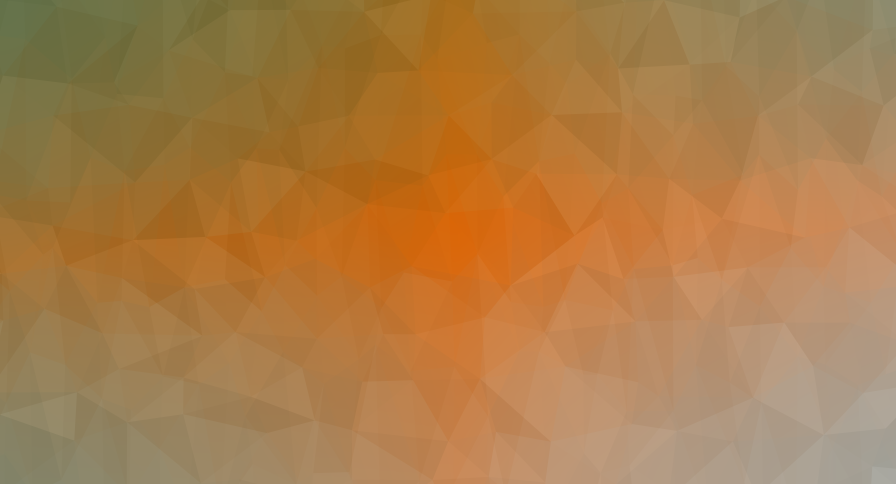
Write a WebGL 2 fragment shader that draws this background.

```glsl
#version 300 es
precision highp float;

uniform vec2 u_resolution;
out vec4 fragColor;

// Colour field: rows from top to bottom, left / centre / right
const vec3 TOP_LEFT = vec3(0.39, 0.445, 0.29);
const vec3 TOP_MID = vec3(0.66, 0.43, 0.11);
const vec3 TOP_RIGHT = vec3(0.53, 0.54, 0.43);
const vec3 BAND_LEFT = vec3(0.65, 0.43, 0.17);
const vec3 BAND_MID = vec3(0.86, 0.39, 0.01);
const vec3 BAND_RIGHT = vec3(0.79, 0.54, 0.36);
const vec3 LOW_LEFT = vec3(0.52, 0.54, 0.45);
const vec3 LOW_MID = vec3(0.78, 0.53, 0.34);
const vec3 LOW_RIGHT = vec3(0.65, 0.65, 0.62);

const vec2 GLOW_CENTER = vec2(0.51, 0.515);
const float BAND_TILT = 0.08;
const vec2 FALLOFF = vec2(0.53, 0.58);
const float CORE_SOFTNESS = 0.10;

// Facets
const float ASPECT = 1.855;
const vec2 LARGE_CELL = vec2(0.128, 0.108);
const vec2 SLIM_CELL = vec2(0.066, 0.215);
const float JITTER = 0.72;
const float FLATNESS = 0.65;
const float SHADE = 0.068;
const float SLIM_MIX = 0.34;

vec3 hash3(vec2 p) {
    vec3 q = fract(p.xyx * vec3(0.1031, 0.1030, 0.0973));
    q += dot(q, q.yxz + 33.33);
    return fract((q.xxy + q.yzz) * q.zyx);
}

// Distance from the core, rounded near zero, eased to 0..1
vec2 easedDistance(vec2 d) {
    vec2 soft = sqrt(d * d + CORE_SOFTNESS * CORE_SOFTNESS) - CORE_SOFTNESS;
    return pow(clamp(soft / (1.0 - CORE_SOFTNESS), 0.0, 1.0), FALLOFF);
}

vec3 colorField(vec2 p) {
    vec2 uv = p / vec2(ASPECT, 1.0);
    vec2 d = (uv - GLOW_CENTER) * 2.0;
    d.y -= BAND_TILT * d.x;
    vec2 t = easedDistance(d);
    bool left = d.x < 0.0;
    vec3 band = mix(BAND_MID, left ? BAND_LEFT : BAND_RIGHT, t.x);
    vec3 top = mix(TOP_MID, left ? TOP_LEFT : TOP_RIGHT, t.x);
    vec3 low = mix(LOW_MID, left ? LOW_LEFT : LOW_RIGHT, t.x);
    return mix(band, d.y > 0.0 ? top : low, t.y);
}

float cross2(vec2 a, vec2 b) {
    return a.x * b.y - a.y * b.x;
}

float edgeDistance(vec2 p, vec2 a, vec2 b) {
    vec2 e = b - a;
    return cross2(e, p - a) / max(length(e), 1e-5);
}

float triangleCoverage(vec2 p, vec2 a, vec2 b, vec2 c, float pixel) {
    float facing = sign(cross2(b - a, c - a));
    float ab = facing * edgeDistance(p, a, b);
    float bc = facing * edgeDistance(p, b, c);
    float ca = facing * edgeDistance(p, c, a);
    return clamp(min(ab, min(bc, ca)) / pixel + 0.5, 0.0, 1.0);
}

vec2 meshVertex(vec2 id, vec2 cell, float seed) {
    return (id + (hash3(id + seed).xy - 0.5) * JITTER) * cell;
}

// Jittered grid, each quad split along its shorter diagonal
vec3 facetLayer(vec2 p, vec2 cell, float seed, float pixel) {
    vec2 base = floor(p / cell);
    vec4 sum = vec4(0.0);
    for (int y = -1; y <= 1; y++) {
        for (int x = -1; x <= 1; x++) {
            vec2 id = base + vec2(x, y);
            vec2 a = meshVertex(id, cell, seed);
            vec2 b = meshVertex(id + vec2(1, 0), cell, seed);
            vec2 c = meshVertex(id + vec2(1, 1), cell, seed);
            vec2 d = meshVertex(id + vec2(0, 1), cell, seed);
            vec3 rnd = hash3(id + seed + 57.0);
            bool flip = distance(b, d) < distance(a, c);
            for (int k = 0; k < 2; k++) {
                vec2 u = flip ? b : a;
                vec2 v = flip ? d : c;
                vec2 w = k == 0 ? (flip ? a : b) : (flip ? c : d);
                float cover = triangleCoverage(p, u, v, w, pixel);
                vec3 tone = colorField(mix(p, (u + v + w) / 3.0, FLATNESS));
                tone += SHADE * (rnd[k] - 0.5) * vec3(0.8, 0.9, 1.0);
                sum += vec4(tone, 1.0) * cover;
            }
        }
    }
    return sum.rgb / max(sum.a, 1e-4);
}

void main() {
    vec2 p = gl_FragCoord.xy / u_resolution * vec2(ASPECT, 1.0);
    float pixel = 1.0 / u_resolution.y;

    // Slim upright facets lie translucent over the broad ones
    vec3 broad = facetLayer(p, LARGE_CELL, 11.0, pixel);
    vec3 slim = facetLayer(p, SLIM_CELL, 83.0, pixel);
    fragColor = vec4(clamp(mix(broad, slim, SLIM_MIX), 0.0, 1.0), 1.0);
}
```
